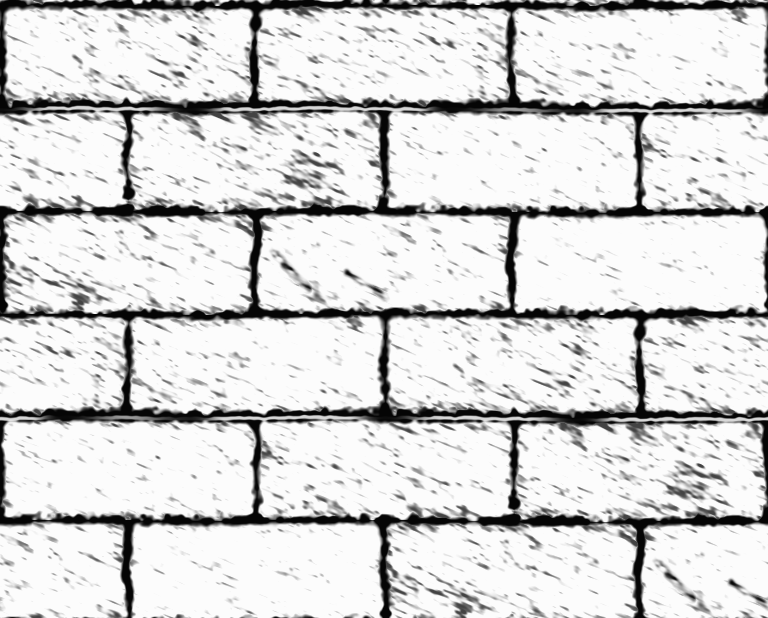
Reproduce this texture procedurally as a WebGL 2 fragment shader.

```glsl
#version 300 es
precision highp float;
// Worn white brick wall in running bond with rough black joints.
// A tile of 3 x 3 bricks repeats downwards, shifted by one and a half bricks;
// rounded boxes give the joints, thresholded streaky noise gives the wear.
uniform vec2 u_resolution;
out vec4 fragColor;

#define BRICKS vec2(3.0, 6.0)    // bricks across, rows down
#define TOP_OFFSET 0.05          // first joint below the top edge, in rows
#define ASPECT 2.485             // brick width / row height
#define JOINT 0.038              // half width of a joint, in rows
#define CORNER 0.06              // corner radius of a brick
#define SOFTNESS 0.022           // blur of the joint edges
#define ROUGHNESS 0.06           // raggedness of the joint edges
#define CLEAN_LEVEL 0.74         // grain threshold on a clean brick
#define WORN_LEVEL 0.36          // grain threshold on a worn brick
#define FACE_COLOR vec3(0.99)
#define INK_COLOR vec3(0.02)

// Wear of each brick and where across it the smudge lies, one row per line.
const mat3 WEAR = mat3(0.62, 0.62, 0.42,
                       0.72, 0.25, 0.48,
                       0.64, 0.45, 0.12);
const mat3 SMUDGE_X = mat3(0.72, 0.10, 0.30,
                           0.74, 0.60, 0.25,
                           0.22, 0.30, 0.50);

float hash(vec2 cell) {
    return fract(sin(dot(cell, vec2(127.1, 311.7))) * 43758.547);
}

// Value noise that wraps every 3 bricks and 3 rows.
float noise(vec2 p, vec2 frequency) {
    vec2 period = 3.0 * frequency;
    p *= frequency;
    vec2 cell = floor(p), f = fract(p);
    f = f * f * (3.0 - 2.0 * f);
    vec2 a = mod(cell, period), b = mod(cell + 1.0, period);
    return mix(mix(hash(a), hash(vec2(b.x, a.y)), f.x),
               mix(hash(vec2(a.x, b.y)), hash(b), f.x), f.y);
}

float roundedBox(vec2 p, vec2 halfSize, float radius) {
    vec2 q = abs(p) - halfSize + radius;
    return length(max(q, 0.0)) + min(max(q.x, q.y), 0.0) - radius;
}

float segment(vec2 p, vec2 start, vec2 span) {
    vec2 q = p - start;
    return length(q - span * clamp(dot(q, span) / dot(span, span), 0.0, 1.0));
}

void main() {
    vec2 uv = gl_FragCoord.xy / u_resolution;
    vec2 p = vec2(uv.x, 1.0 - uv.y) * BRICKS - vec2(0.0, TOP_OFFSET);

    // Slight drift of the courses and the upright joints
    p += vec2(0.022, 0.034) * (vec2(noise(p, vec2(2.0, 4.0)),
                                    noise(p + 0.7, vec2(2.0, 1.0))) - 0.5);

    // Tile, then brick within the tile
    float tile = floor(p.y / 3.0);
    p -= tile * vec2(1.5, 3.0);
    float row = clamp(floor(p.y), 0.0, 2.0);
    float across = p.x - 0.5 * mod(row, 2.0);
    int column = int(mod(floor(across), 3.0));
    vec2 local = vec2(fract(across), p.y - row);
    vec2 stretch = vec2(ASPECT, 1.0);

    // Ragged joints, roughest along the lower edge of each brick
    float ragged = 0.6 * noise(p, vec2(26.0, 11.0)) + 0.4 * noise(p, vec2(52.0, 22.0)) - 0.5;
    float nearSplit = 1.0 - step(0.5, abs(p.y - 1.0));
    vec2 halfSize = 0.5 * stretch - JOINT - vec2(0.0, 0.018 * nearSplit);
    float edge = roundedBox((local - 0.5) * stretch, halfSize, CORNER);
    edge += ragged * ROUGHNESS * (1.0 + smoothstep(0.6, 1.0, local.y));
    float ink = smoothstep(-SOFTNESS, SOFTNESS, edge);

    // Pale slit that splits one joint of the tile into two lines
    float slit = 1.0 - smoothstep(0.006, 0.026, abs(p.y - 1.018 + 0.03 * ragged));
    ink *= 1.0 - 0.85 * slit * smoothstep(0.2, 0.6, noise(p, vec2(4.0, 1.0)));

    // Streaky grain, denser in smudges and beside the joints
    vec2 slanted = vec2(p.x, p.y - p.x);
    float grain = 0.55 * noise(slanted, vec2(17.0, 22.0))
                + 0.45 * noise(slanted, vec2(42.0, 36.0));
    float patches = noise(slanted, vec2(5.0, 4.0));
    vec2 toSmudge = (local - vec2(SMUDGE_X[int(row)][column], 0.6)) * vec2(4.2, 2.6);
    float smudge = exp(-dot(toSmudge, toSmudge));
    float wear = WEAR[int(row)][column] * (0.3 + 0.55 * patches + 0.5 * smudge);
    float rim = smoothstep(-0.13, -0.02, edge) * noise(p, vec2(9.0, 5.0));
    float level = mix(CLEAN_LEVEL, WORN_LEVEL, wear) - 0.28 * rim;
    float stain = 0.75 * smoothstep(level, level + 0.4, grain);

    // Two diagonal scratches on one brick
    if (int(row) == 2 && column == 1) {
        for (int i = 0; i < 2; i++) {
            float k = float(i);
            vec2 start = vec2(0.07 + 0.29 * k, 0.38 + 0.22 * k);
            vec2 span = vec2(0.14, 0.38 - 0.14 * k);
            float gap = segment(local * stretch, start * stretch, span * stretch);
            float scratch = 1.0 - smoothstep(0.0, 0.055, gap + 0.05 * ragged);
            stain = max(stain, scratch * smoothstep(0.15, 0.8, grain));
        }
    }

    fragColor = vec4(mix(FACE_COLOR, INK_COLOR, max(ink, stain * (1.0 - slit))), 1.0);
}
```
